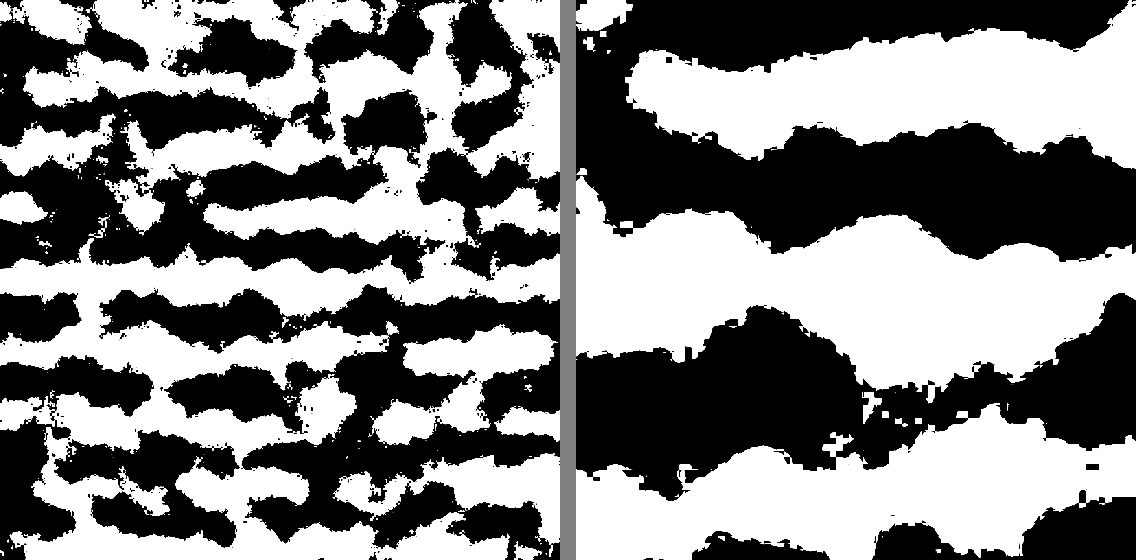
Left: the whole. Right: its middle third, enlarged.
Reproduce this texture procedurally as a WebGL 2 fragment shader.

```glsl
#version 300 es
precision highp float;

uniform vec2 u_resolution;
out vec4 fragColor;

const float TAU = 6.2831853;

// Unit gradient with a hashed direction for each lattice point
vec2 latticeGradient(vec2 cell) {
    uvec2 q = uvec2(ivec2(cell) + 4096) * uvec2(1597u, 3812u);
    uint h = (q.x ^ (q.y * 2971u)) * 40503u;
    h = (h ^ (h >> 15)) * 73856093u;
    h ^= h >> 13;
    float angle = TAU * float(h & 65535u) / 65536.0;
    return vec2(cos(angle), sin(angle));
}

float gradientNoise(vec2 p) {
    vec2 cell = floor(p);
    vec2 f = p - cell;
    vec2 u = f * f * f * (f * (f * 6.0 - 15.0) + 10.0);
    float a = dot(latticeGradient(cell), f);
    float b = dot(latticeGradient(cell + vec2(1, 0)), f - vec2(1, 0));
    float c = dot(latticeGradient(cell + vec2(0, 1)), f - vec2(0, 1));
    float d = dot(latticeGradient(cell + vec2(1, 1)), f - vec2(1, 1));
    return mix(mix(a, b, u.x), mix(c, d, u.x), u.y);
}

// Horizontal bands with a slow waver
float bands(vec2 p) {
    float waver = 0.012 * gradientNoise(p * vec2(5.0, 4.0) + 31.7);
    return cos(TAU * 8.34 * (p.y - 0.974 + waver));
}

// Blobs that break and bridge the bands, down to ragged edges
float blobs(vec2 p) {
    float sum = 0.95 * gradientNoise(p * vec2(7.5, 8.5) + 43.3);
    sum += 1.25 * gradientNoise(p * vec2(14.5, 15.5) + 57.1);
    sum += 0.52 * gradientNoise(p * 31.0 + 11.9);
    sum += 0.24 * gradientNoise(p * 66.0 + 83.4);
    return sum;
}

// Square grain that speckles the shallow slopes
float grain(vec2 p) {
    vec2 fleck = floor(p * 256.0);
    return 0.10 * gradientNoise(p * 131.0 + 19.6)
         + 0.22 * gradientNoise(fleck * 0.73 + 7.2);
}

void main() {
    vec2 p = gl_FragCoord.xy / min(u_resolution.x, u_resolution.y);
    float field = 0.42 * bands(p) + blobs(p) + grain(p) - 0.02;

    // Crisp threshold with a narrow smoothed edge
    float edge = max(0.1 * fwidth(field), 0.0001);
    float white = smoothstep(-edge, edge, field);
    fragColor = vec4(vec3(white), 1.0);
}
```
